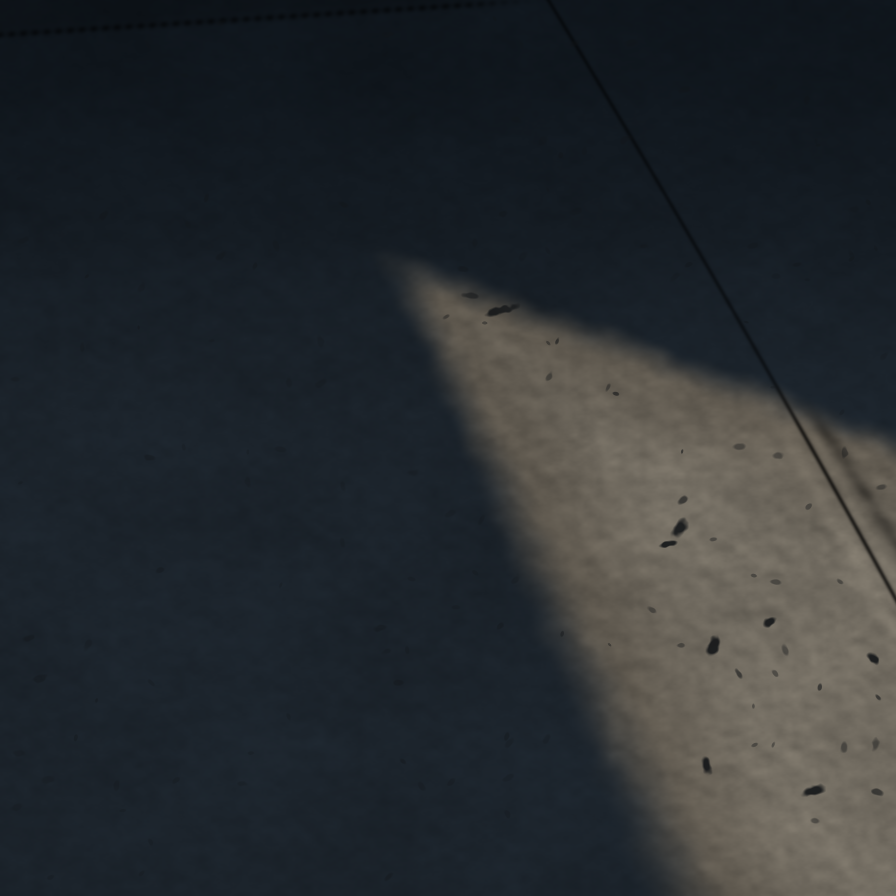
Give the GLSL for this texture, as a three.js fragment shader.

```glsl
varying vec2 vUv;

float hash(vec2 p) {
  return fract(sin(dot(p, vec2(127.1, 311.7))) * 43758.5453);
}

float noise(vec2 p) {
  vec2 cell = floor(p), f = fract(p);
  f = f * f * (3.0 - 2.0 * f);
  return mix(mix(hash(cell), hash(cell + vec2(1.0, 0.0)), f.x),
             mix(hash(cell + vec2(0.0, 1.0)), hash(cell + 1.0), f.x), f.y);
}

float fbm(vec2 p) {
  float sum = 0.0, gain = 0.5;
  for (int i = 0; i < 4; i++) {
    sum += gain * noise(p);
    p = p * 2.03 + 17.0;
    gain *= 0.5;
  }
  return sum;
}

float relief(vec2 p) {
  return noise(p * vec2(52.0, 68.0)) + 0.5 * noise(p * vec2(105.0, 135.0) + 9.0);
}

// Ragged elliptical hole, 1 inside
float pit(vec2 p, vec2 centre, vec2 radius, float angle) {
  vec2 d = p - centre;
  float c = cos(angle), s = sin(angle);
  d = vec2(c * d.x + s * d.y, c * d.y - s * d.x) / radius;
  return 1.0 - smoothstep(0.6, 1.35, length(d) + 0.7 * (noise(p * 190.0) - 0.5));
}

// Small holes, at most one per grid cell
float scatteredPits(vec2 p, float scale, float density) {
  vec2 cell = floor(p * scale);
  float seed = hash(cell + 3.7);
  vec2 centre = (cell + 0.25 + 0.5 * vec2(hash(cell + 11.3), hash(cell + 23.9))) / scale;
  vec2 radius = vec2(0.0055, 0.003) * (0.5 + 0.7 * hash(cell + 41.0));
  return step(seed, density) * pit(p, centre, radius, seed * 40.0);
}

float band(float d, float width) {
  return exp(-d * d / (width * width));
}

void main() {
  vec2 p = vUv;
  float fall = 1.0 - p.y;
  float mottle = fbm(p * vec2(7.0, 12.0)) - 0.47;
  float grain = fbm(p * vec2(70.0, 95.0)) - 0.47;
  float bump = relief(p + vec2(0.004, 0.005)) - relief(p - vec2(0.002, 0.003));

  // Wedge of sunlight with penumbrae that widen away from the apex
  float wobble = 0.012 * (noise(p * 38.0) - 0.5);
  float topGap = 0.7 - 0.36 * (p.x - 0.48) - p.y + wobble;
  float leftGap = (p.x - 0.768 + 0.452 * p.y) * 0.91 + wobble;
  float blur = mix(0.05, 0.028, smoothstep(0.0, 0.65, p.y));
  float light = smoothstep(-0.012, 0.034, topGap) * smoothstep(-blur, blur, leftGap);

  // Shaded concrete
  vec3 shade = mix(vec3(0.108, 0.139, 0.17), vec3(0.058, 0.083, 0.108),
                   smoothstep(0.48, 1.0, p.y));
  shade *= 1.0 + 0.22 * mottle + 0.16 * grain + 0.03 * bump;

  // Sunlit concrete
  float depth = smoothstep(0.0, 0.17, min(topGap, leftGap));
  vec3 sunlit = mix(vec3(0.375, 0.35, 0.31), vec3(0.452, 0.428, 0.385), depth);
  sunlit *= 1.0 + 0.2 * mottle + 0.16 * grain + 0.1 * bump;
  vec3 colour = mix(shade, sunlit, light);

  // Diagonal joint with its pale lip and the dark groove beside it
  float joint = (p.x - 0.612 - 0.61 * fall + 0.045 * fall * fall) * 0.86;
  float lip = band(joint + 0.018, 0.009) + 0.6 * band(joint - 0.009, 0.005);
  colour *= 1.0 + 0.1 * light * lip;
  colour *= 1.0 - mix(0.45, 0.68, light) * band(joint, 0.0026);
  float groove = (p.x - 0.905 - 0.64 * (0.544 - p.y)) * 0.84;
  colour *= 1.0 - 0.33 * light * band(groove, 0.008) * (0.7 + 0.6 * noise(p * 60.0));

  // Beaded seam near the top, darker beyond it
  float seam = p.y - 0.961 - 0.064 * p.x;
  float left = 1.0 - smoothstep(0.5, 0.62, p.x);
  float bead = 0.5 + 0.5 * cos(p.x * 480.0);
  colour *= 1.0 - left * 0.18 * smoothstep(-0.005, 0.012, seam);
  colour *= 1.0 - left * (0.2 + 0.3 * bead) * band(seam, 0.0038);

  // Weathered holes, the largest ones in the sunlight
  float holes = 0.65 * scatteredPits(p, 15.0, 0.2);
  holes = max(holes, 0.45 * scatteredPits(p + 0.37, 27.0, 0.13));
  holes = max(holes, pit(p, vec2(0.759, 0.41), vec2(0.011, 0.006), 1.1));
  holes = max(holes, pit(p, vec2(0.746, 0.393), vec2(0.009, 0.003), 0.2));
  holes = max(holes, pit(p, vec2(0.797, 0.279), vec2(0.011, 0.006), 1.1));
  holes = max(holes, pit(p, vec2(0.788, 0.146), vec2(0.009, 0.005), 1.8));
  holes = max(holes, pit(p, vec2(0.909, 0.118), vec2(0.012, 0.005), 0.3));
  holes = max(holes, pit(p, vec2(0.974, 0.266), vec2(0.007, 0.005), 2.4));
  holes = max(holes, pit(p, vec2(0.859, 0.306), vec2(0.006, 0.004), 0.5));
  holes = max(holes, pit(p, vec2(0.56, 0.654), vec2(0.016, 0.004), 0.25));
  holes = max(holes, 0.7 * pit(p, vec2(0.525, 0.67), vec2(0.008, 0.003), -0.1));
  colour = mix(colour, vec3(0.065, 0.075, 0.085), holes * mix(0.5, 0.88, light));

  gl_FragColor = vec4(colour, 1.0);
}
```
